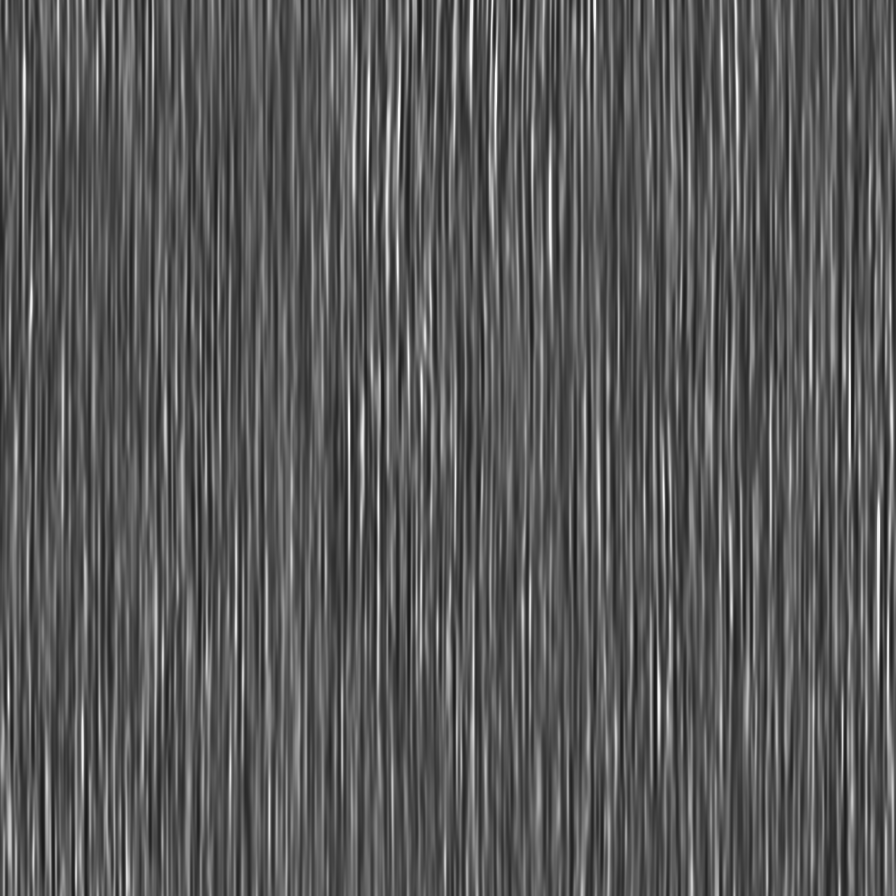
Give the GLSL for this texture, as a WebGL 1 fragment shader.

```glsl
precision highp float;
// Dark brushed fibres: long, thin vertical grey streaks with livelier patches.
uniform vec2 u_resolution;

// Streak layers: columns across the canvas, rows up it
const vec2 LONG_GRID = vec2(270.0, 5.0);
const vec2 FINE_GRID = vec2(370.0, 9.0);
const vec2 SHORT_GRID = vec2(235.0, 24.0);
const vec3 LAYER_WEIGHTS = vec3(1.0, 0.8, 0.45);
const float LAYER_SPREAD = 0.44;   // standard deviation of one layer
const float NEIGHBOUR_CUT = 0.45;  // share of the next column taken away

// Tone
const float MEDIAN_GREY = 0.328;
const float CONTRAST = 0.35;
const float PATCH_CONTRAST = 0.13;
const float DARKEST = 0.1;
const float BRIGHTEST = 0.95;

// Patches that lean slightly and stand out
const vec2 PATCH_GRID = vec2(9.0, 4.0);
const float LEAN = 0.002;

float hash(vec2 p) {
  vec3 q = fract(vec3(p.xyx) * 0.1031);
  q += dot(q, q.yzx + 33.33);
  return fract((q.x + q.y) * q.z);
}

// Smooth random value along one column, shifted so rows never line up
float columnNoise(float column, float y, float seed) {
  float shifted = y + 31.0 * hash(vec2(column, seed));
  float row = floor(shifted);
  float blend = smoothstep(0.0, 1.0, shifted - row);
  float key = column + seed * 17.0;
  return mix(hash(vec2(key, row)), hash(vec2(key, row + 1.0)), blend);
}

// Neighbouring columns blended into soft streaks, from -1 to 1
float streaks(vec2 p, float seed) {
  float column = floor(p.x);
  float blend = smoothstep(0.0, 1.0, p.x - column);
  float left = columnNoise(column, p.y, seed);
  float right = columnNoise(column + 1.0, p.y, seed);
  return 2.0 * mix(left, right, blend) - 1.0;
}

// Streaks set against their neighbours, which keeps broad tone even
float crispStreaks(vec2 p, float seed) {
  return streaks(p, seed) - NEIGHBOUR_CUT * streaks(p + vec2(1.0, 0.0), seed);
}

void main() {
  vec2 uv = gl_FragCoord.xy / u_resolution;

  // Sideways drift and local contrast vary slowly over the canvas
  float drift = streaks(uv * PATCH_GRID + 40.0, 71.0);
  float liveliness = streaks(uv * PATCH_GRID + 80.0, 93.0);
  vec2 p = uv + vec2(0.1 + LEAN * drift, 0.1);

  // Three lengths of streak, scaled to unit spread
  vec3 layers = vec3(crispStreaks(p * LONG_GRID, 3.0),
                     crispStreaks(p * FINE_GRID, 19.0),
                     crispStreaks(p * SHORT_GRID, 47.0));
  float grain = dot(layers, LAYER_WEIGHTS) / (LAYER_SPREAD * length(LAYER_WEIGHTS));

  // Exponential tone: many dark greys, few bright glints
  float contrast = CONTRAST * (1.0 + PATCH_CONTRAST * liveliness / LAYER_SPREAD);
  float grey = clamp(MEDIAN_GREY * exp(contrast * grain), DARKEST, BRIGHTEST);
  gl_FragColor = vec4(vec3(grey), 1.0);
}
```
